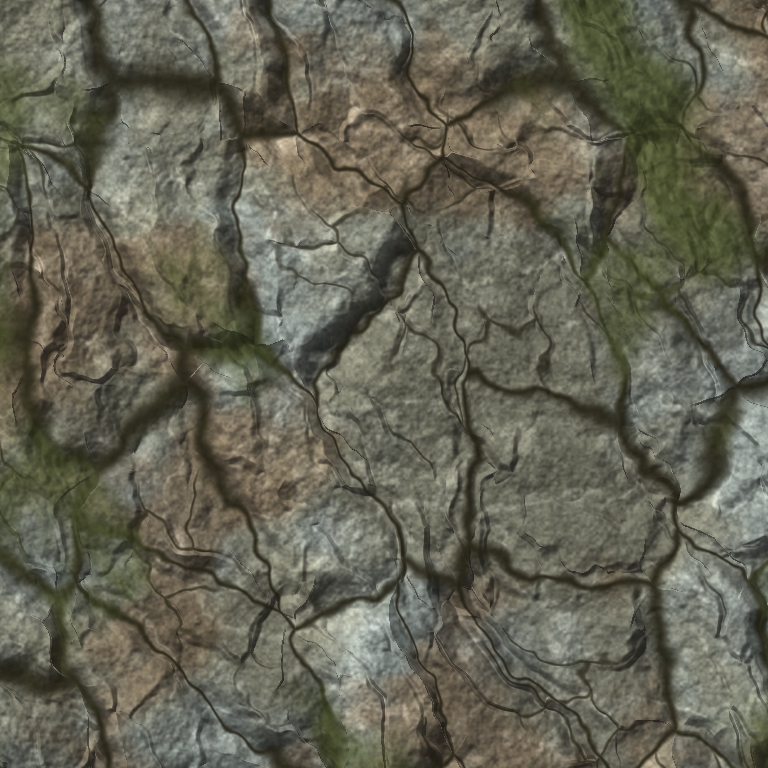
Reproduce this texture procedurally as a Shadertoy shader.

```glsl
// Weathered grey cliff face: steep angular slabs, dark crevices and patches of moss.

float hash(vec2 p) {
    vec3 q = fract(p.xyx * vec3(0.1031, 0.1030, 0.0973));
    q += dot(q, q.yzx + 33.33);
    return fract((q.x + q.y) * q.z);
}

vec2 hash2(vec2 p) {
    return vec2(hash(p), hash(p + 57.3));
}

float noise(vec2 p) {
    vec2 i = floor(p), f = fract(p);
    f = f * f * (3.0 - 2.0 * f);
    return mix(mix(hash(i), hash(i + vec2(1, 0)), f.x),
               mix(hash(i + vec2(0, 1)), hash(i + vec2(1, 1)), f.x), f.y);
}

float fbm(vec2 p) {
    float sum = 0.0, amp = 0.52;
    for (int i = 0; i < 5; i++) {
        sum += amp * noise(p);
        p = mat2(1.6, 1.2, -1.2, 1.6) * p + 7.1;
        amp *= 0.5;
    }
    return sum;
}

struct Slab { float edge; float plane; float id; };

// Voronoi cell with its border distance and a randomly tilted top
Slab slab(vec2 p) {
    vec2 cell = floor(p), near = vec2(9), next = vec2(9), key = cell;
    for (int y = -1; y <= 1; y++)
    for (int x = -1; x <= 1; x++) {
        vec2 c = cell + vec2(x, y);
        vec2 r = c + 0.1 + 0.8 * hash2(c) - p;
        if (dot(r, r) < dot(near, near)) { next = near; near = r; key = c; }
        else if (dot(r, r) < dot(next, next)) next = r;
    }
    float edge = dot(0.5 * (near + next), normalize(next - near));
    float id = hash(key + 11.7);
    vec2 tilt = hash2(key + 23.1) - 0.5;
    return Slab(edge, id - 0.5 + 2.6 * dot(tilt, near), id);
}

// Relief in canvas units; also gives crevice darkness and the slab id
float relief(vec2 uv, out float crevice, out float id) {
    vec2 bend = vec2(fbm(uv * 4.5), fbm(uv * 4.5 + 17.0)) - 0.5;
    vec2 ragged = vec2(noise(uv * 42.0), noise(uv * 42.0 + 9.0)) - 0.5;
    vec2 p = uv + 0.14 * bend + 0.009 * ragged;
    vec2 q = vec2(p.x + 0.34 * p.y, p.y - 0.12 * p.x);
    Slab big = slab(q * vec2(6.2, 3.5) + 2.3);
    Slab chip = slab(q * vec2(13.0, 8.0) + 3.7 + 1.2 * bend);

    float gap = smoothstep(0.25, 0.75, noise(uv * 7.0 + 4.0));
    crevice = 1.0 - smoothstep(0.0, mix(0.025, 0.12, gap), big.edge);
    float hairline = 1.0 - smoothstep(0.005, 0.045, chip.edge);
    crevice = max(crevice, 0.75 * hairline * smoothstep(0.55, 0.75, noise(uv * 9.0 + 31.0)));
    id = big.id;

    float h = 0.04 * big.plane * smoothstep(0.0, 0.14, big.edge);
    h -= 0.022 * (1.0 - smoothstep(0.0, 0.2, big.edge));
    h += 0.013 * chip.plane * smoothstep(0.0, 0.13, chip.edge);
    h += 0.035 * fbm(uv * 8.0 + 40.0);
    return h + 0.0022 * noise(uv * 120.0) + 0.0012 * noise(uv * 230.0);
}

// Hanging moss: one diagonal bank and scattered steep streaks
float mossCover(vec2 uv, float crevice) {
    float wander = fbm(uv * 9.0 + 3.0) - 0.5;
    float offset = abs(uv.x - 0.78 - 0.45 * (1.0 - uv.y) + 0.12 * wander);
    float bank = (1.0 - smoothstep(0.025, 0.09, offset)) * smoothstep(0.6, 0.7, uv.y + 0.2 * wander);
    float streak = fbm(vec2(6.0 * uv.x + 2.2 * uv.y, 3.2 * uv.y) + 13.0);
    streak = smoothstep(0.56, 0.74, streak + 0.25 * wander + 0.05 * crevice);
    return max(bank, 0.8 * streak);
}

void mainImage(out vec4 fragColor, in vec2 fragCoord) {
    vec2 uv = fragCoord / iResolution.xy;
    float crevice, id, skipA, skipB;
    const float e = 0.0022;
    float h = relief(uv, crevice, id);
    float hx = relief(uv + vec2(e, 0), skipA, skipB);
    float hy = relief(uv + vec2(0, e), skipA, skipB);
    float blocker = relief(uv + vec2(-0.013, 0.015), skipA, skipB);

    // Light from the upper left, with soft cast shade
    vec2 slope = clamp(vec2(hx - h, hy - h) / e, -1.3, 1.3);
    vec3 normal = normalize(vec3(-slope, 1.0));
    float light = max(dot(normal, normalize(vec3(-0.45, 0.55, 0.8))), 0.0) / 0.75;
    float shade = smoothstep(0.005, 0.04, blocker - h);

    // Stone: cool and warm greys, brown stains, pale veins, fine grain
    float grain = noise(uv * 170.0) * 0.6 + noise(uv * 310.0) * 0.4;
    float stain = fbm(uv * 5.0 + 60.0);
    vec3 stone = mix(vec3(0.45, 0.45, 0.39), vec3(0.47, 0.50, 0.48), smoothstep(0.35, 0.65, fbm(uv * 6.0 + 80.0)));
    stone = mix(stone, vec3(0.43, 0.37, 0.29), 0.75 * smoothstep(0.54, 0.7, stain));
    stone *= 0.9 + 0.2 * id;
    float vein = 1.0 - abs(2.0 * fbm(uv * 7.0 + 25.0) - 1.0);
    stone += 0.09 * smoothstep(0.94, 1.0, vein);
    stone += 0.1 * smoothstep(0.55, 0.75, fbm(uv * 26.0)) * vec3(1.0, 1.0, 0.92);
    vec3 color = stone * (0.8 + 0.4 * grain) * (0.42 + 0.6 * light);
    color *= 1.0 - 0.38 * shade;

    // Earthy crevices
    color = mix(color, vec3(0.13, 0.12, 0.07), 0.85 * crevice);

    // Moss with short curved blades
    vec2 sway = uv + 0.02 * vec2(noise(uv * 28.0), noise(uv * 28.0 + 5.0));
    float blades = noise(vec2(190.0 * sway.x + 60.0 * sway.y, 65.0 * sway.y));
    vec3 moss = mix(vec3(0.18, 0.21, 0.09), vec3(0.39, 0.42, 0.25), blades * 0.75 + 0.25 * grain);
    moss *= 0.75 + 0.25 * light - 0.2 * shade;
    color = mix(color, moss, 0.85 * mossCover(uv, crevice));

    fragColor = vec4(clamp(color, 0.0, 1.0), 1.0);
}
```
